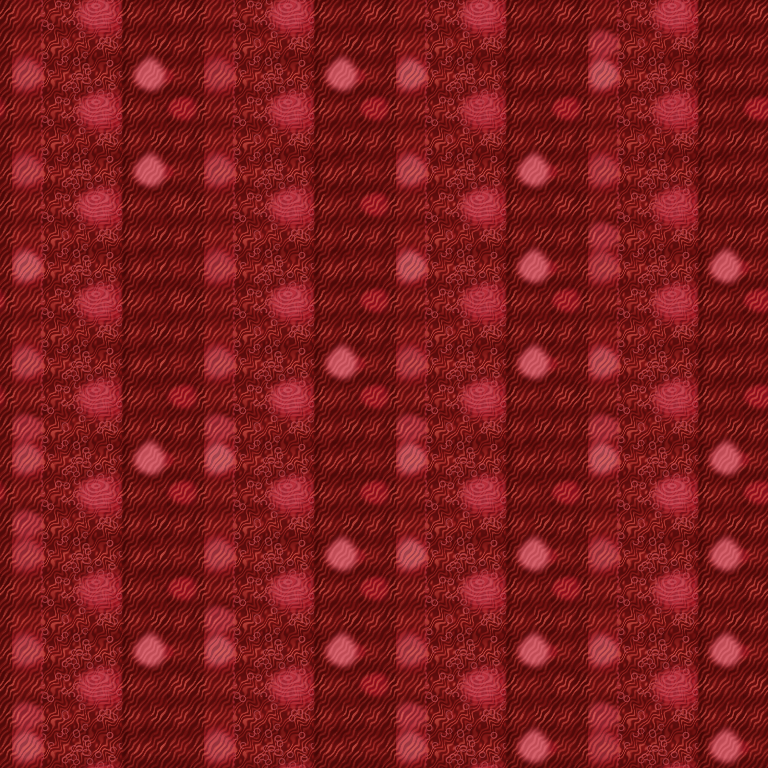
Give the GLSL for this pattern, as a WebGL 1 fragment shader.

```glsl
precision highp float;

uniform vec2 u_resolution;

const float TAU = 6.2831853;
const vec2 TILE = vec2(2.0, 1.0);      // four tiles across, eight down
const float SPAN = 8.0;                // canvas size in tile heights
const vec3 SHADOW = vec3(0.34, 0.035, 0.03);
const vec3 CLOTH = vec3(0.54, 0.085, 0.085);
const vec3 THREAD = vec3(0.74, 0.28, 0.24);
const vec3 CRIMSON = vec3(0.70, 0.09, 0.15);
const vec3 ROSE = vec3(0.74, 0.20, 0.26);
const vec3 PINK = vec3(0.81, 0.35, 0.39);

float hash(vec2 p) {
  return fract(sin(dot(p, vec2(127.1, 311.7))) * 4375.85);
}

// Distance to the nearest scattered point, and that point's random value.
vec2 cellular(vec2 p, vec2 period) {
  vec2 base = floor(p);
  vec2 best = vec2(9.0, 0.0);
  for (int j = -1; j <= 1; j++) {
    for (int i = -1; i <= 1; i++) {
      vec2 cell = base + vec2(float(i), float(j));
      vec2 key = mod(cell, period);
      float d = distance(p, cell + vec2(hash(key), hash(key + 41.0)));
      if (d < best.x) best = vec2(d, hash(key + 83.0));
    }
  }
  return best;
}

float line(float phase, float pitch, float halfWidth, float aa) {
  float d = abs(fract(phase) - 0.5) * pitch;
  return 1.0 - smoothstep(halfWidth - aa, halfWidth + aa, d);
}

// Slanted, wavering stitch phase that tiles in both directions.
float stitchPhase(vec2 p, float bend, float pitch) {
  float wave = sin(TAU * 6.0 * p.y + 2.0 * sin(TAU * 4.0 * p.x))
             + 0.6 * sin(TAU * (7.0 * p.x - 3.0 * p.y));
  return (p.x + 0.75 * p.y + bend * wave) / pitch;
}

float band(float x, float lo, float hi, float soft) {
  return smoothstep(lo - soft, lo + soft, x) - smoothstep(hi - soft, hi + soft, x);
}

vec2 tileOffset(vec2 p, vec2 centre) {
  return p - centre - floor((p - centre) / TILE + 0.5) * TILE;
}

// Random value of the tile around a centre.
float chance(vec2 p, vec2 centre, float seed) {
  return hash(mod(floor((p - centre) / TILE + 0.5), vec2(4.0, 8.0)) + seed);
}

// Soft rounded spot; taper narrows one side, peak draws out the top.
float spot(vec2 d, vec2 size, float taper, float peak) {
  vec2 q = d / size;
  q.y *= 1.0 - taper * q.x;
  float top = max(-q.y, 0.0) / (length(q) + 0.001);
  float r = length(q) * (1.0 - peak * pow(top, 8.0));
  return 1.0 - smoothstep(0.50, 1.12, r);
}

void main() {
  vec2 uv = gl_FragCoord.xy / u_resolution;
  vec2 p = vec2(uv.x, 1.0 - uv.y) * SPAN;
  float aa = 0.5 * SPAN / u_resolution.y;
  float x = mod(p.x - 0.13, TILE.x) + 0.13;

  // Vertical panels and three rows of soft cushions in each tile
  float plush = band(x, 0.44, 1.27, 0.015);
  float narrow = band(x, 0.13, 0.44, 0.025);
  float row = 0.5 + 0.5 * cos(TAU * 3.0 * (p.y - 0.13));
  float column = 0.5 + 0.5 * cos(TAU * 2.5 * (x - 1.48));
  vec2 mottle = cellular(p * 7.0, TILE * 7.0);
  float cushion = row * mix(column, 0.85, max(plush, narrow));
  float light = 0.10 + 0.50 * cushion + 0.30 * mottle.y + 0.20 * narrow + 0.16 * plush;
  light -= 0.25 * band(x, 1.28, 1.33, 0.02);
  vec3 color = mix(SHADOW, CLOTH, light);

  // Spots, each with its own wear
  vec2 centreA = vec2(0.29, 0.78);
  vec2 centreB = vec2(1.01, 0.145);
  vec2 centreC = vec2(1.56, 0.79);
  vec2 centreD = vec2(1.90, 0.13);
  vec2 centreE = vec2(0.29, 0.46);
  vec2 dB = tileOffset(p, centreB);
  float hasC = step(0.48, chance(p, centreC, 11.0));
  float edge = 1.0 - smoothstep(0.43, 0.48, x);
  float a = spot(tileOffset(p, centreA), vec2(0.20, 0.19), -0.3, 0.1) * edge
          * mix(0.55, 1.0, chance(p, centreA, 3.0));
  float b = spot(dB, vec2(0.22, 0.19), 0.1, 0.0) * mix(0.7, 1.0, chance(p, centreB, 7.0));
  float c = spot(tileOffset(p, centreC), vec2(0.20, 0.19), 0.1, 0.2) * hasC;
  float d = spot(tileOffset(p, centreD), vec2(0.18, 0.14), 0.3, 0.0)
          * step(0.45, chance(p, centreD, 17.0));
  float e = spot(tileOffset(p, centreE), vec2(0.20, 0.17), -0.25, 0.0) * edge
          * step(0.68, chance(p, centreE, 23.0));
  float halo = spot(dB - vec2(0.07, 0.02), vec2(0.34, 0.27), 0.0, 0.0) * plush;
  float tip = spot(tileOffset(p, centreC + vec2(0.18, 0.0)), vec2(0.09), 0.0, 0.0) * hasC;
  float glow = spot(tileOffset(p, centreA), vec2(0.30, 0.26), 0.0, 0.0) * edge;
  color = mix(color, CRIMSON, max(max(0.75 * halo, 0.85 * d), max(0.65 * tip, 0.5 * glow)));
  color = mix(color, ROSE, max(0.85 * b, 0.8 * e));
  color = mix(color, mix(ROSE, PINK, a), a);

  // Stitches with dark grooves, broken up by uneven thread tension
  float tension = cellular(p * 12.0 + 3.0, TILE * 12.0).y;
  float phase = stitchPhase(p, mix(0.010, 0.030, plush), 0.0625);
  float thread = line(phase, 0.0625, 0.011, aa);
  float groove = line(phase + 0.5, 0.0625, 0.012, aa);
  float grip = (0.30 + 0.60 * row) * (0.35 + 0.85 * tension) * (1.0 - 0.7 * b);
  color *= 1.0 - 0.22 * groove * (1.0 - 0.5 * b);
  color = mix(color, THREAD + 0.10 * max(a, e), 0.90 * thread * grip);

  // Curved ribs, loose curls and the beaded seam
  float ripple = length(dB * vec2(0.7, 1.2) + vec2(0.0, 0.10)) + 0.008 * sin(TAU * 5.0 * dB.x);
  float ribs = line(ripple / 0.05, 0.05, 0.010, aa);
  color = mix(color, PINK, 0.65 * ribs * max(b, 0.4 * halo));
  vec2 curl = cellular(p * 11.0, TILE * 11.0);
  float curls = band(curl.x, 0.27, 0.39, 0.07) * step(0.5, curl.y);
  color = mix(color, PINK, 0.60 * curls * plush * (1.0 - b));
  float beads = 0.5 + 0.5 * sin(TAU * 20.0 * p.y);
  color = mix(color, ROSE, 0.6 * beads * band(x, 0.425, 0.445, aa));

  // Smooth solid spots lie over the stitches
  color = mix(color, mix(ROSE, PINK, c) + 0.04 * (thread - groove), 0.95 * c);
  gl_FragColor = vec4(color, 1.0);
}
```
